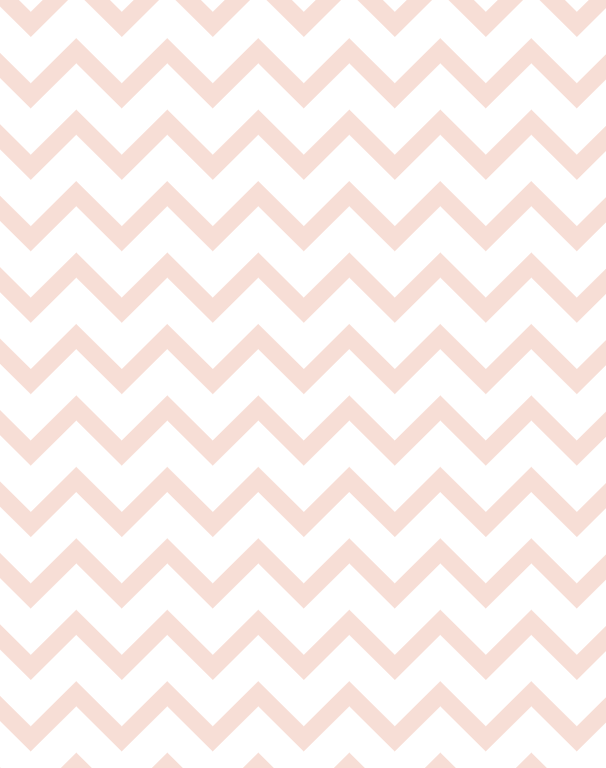
Reproduce this pattern procedurally as a Shadertoy shader.

```glsl
#define COLUMN_PITCH 0.1185
#define ROW_PITCH 0.09303
#define RISE 0.0587
#define BAND_HEIGHT 0.0328
#define PEAK vec2(0.3363, 0.5618)
#define BLUSH vec3(0.97, 0.87, 0.84)
#define PAPER vec3(1.0)

// Signed offset from the nearest multiple of the pitch
float nearestRepeat(float position, float pitch) {
    return (fract(position / pitch + 0.5) - 0.5) * pitch;
}

// Signed distance to the edge of the zigzag bands, negative inside
float chevronDistance(vec2 p) {
    float slope = 2.0 * RISE / COLUMN_PITCH;
    float drop = slope * abs(nearestRepeat(p.x - PEAK.x, COLUMN_PITCH));
    float offset = nearestRepeat(p.y - PEAK.y + drop, ROW_PITCH);
    return (abs(offset) - 0.5 * BAND_HEIGHT) / sqrt(1.0 + slope * slope);
}

void mainImage(out vec4 fragColor, in vec2 fragCoord) {
    // Canvas height is one unit
    vec2 p = fragCoord / iResolution.y;
    float pixel = 1.0 / iResolution.y;

    // Antialiased bands over plain paper
    float coverage = clamp(0.5 - chevronDistance(p) / pixel, 0.0, 1.0);
    fragColor = vec4(mix(PAPER, BLUSH, coverage), 1.0);
}
```
